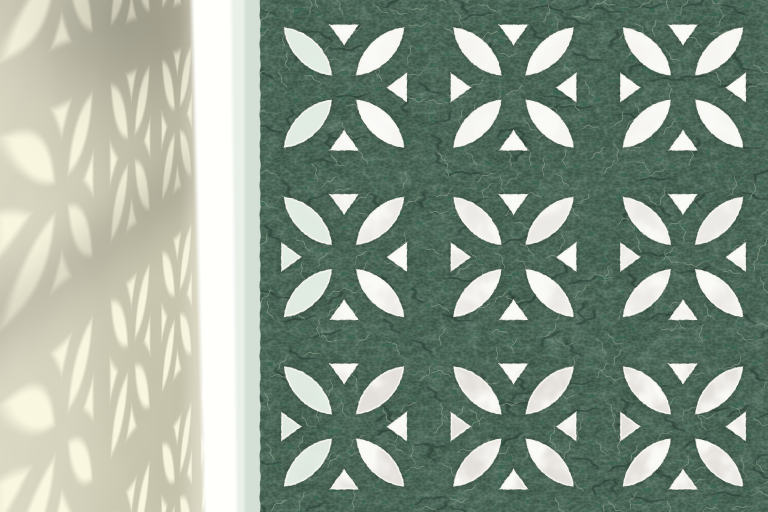
A Shadertoy shader for this pattern:

```glsl
const float PITCH = 0.331;

float hash(vec2 p) {
    vec3 h = fract(p.xyx * vec3(0.1031, 0.1030, 0.0973));
    h += dot(h, h.yzx + 33.33);
    return fract((h.x + h.y) * h.z);
}

// Distance to the nearest jittered cell point
float cellular(vec2 p) {
    vec2 id = floor(p);
    float nearest = 2.0;
    for (int j = -1; j <= 1; j++)
    for (int i = -1; i <= 1; i++) {
        vec2 n = id + vec2(i, j);
        vec2 point = n + vec2(hash(n), hash(n + 57.0));
        nearest = min(nearest, length(point - p));
    }
    return nearest;
}

float layeredSines(vec2 p) {
    float sum = 0.0, gain = 0.5;
    for (int i = 0; i < 4; i++) {
        sum += gain * sin(p.x + 1.7 * sin(p.y)) * cos(p.y - 1.3 * sin(p.x));
        p = mat2(1.5, 1.1, -1.1, 1.5) * p + 2.3;
        gain *= 0.6;
    }
    return sum;
}

// Loose curved hairs, one per occupied grid cell
float fibres(vec2 p, float scale, float width, float density) {
    vec2 g = p * scale, id = floor(g);
    float cover = 0.0;
    for (int j = -1; j <= 1; j++)
    for (int i = -1; i <= 1; i++) {
        vec2 n = id + vec2(i, j);
        float seed = hash(n + 11.0);
        vec2 r = g - n - vec2(hash(n + 3.0), hash(n + 29.0));
        float angle = 6.283 * hash(n + 71.0);
        r = mat2(cos(angle), -sin(angle), sin(angle), cos(angle)) * r;
        float bend = 2.4 * (hash(n + 91.0) - 0.5);
        float d = abs(r.y + bend * r.x * r.x + 0.04 * sin(14.0 * r.x)) / scale;
        float strand = smoothstep(2.0 * width, 0.3 * width, d) * smoothstep(0.5, 0.3, abs(r.x));
        cover = max(cover, strand * step(1.0 - density, seed));
    }
    return cover;
}

float leaf(vec2 p, float halfLength, float halfWidth) {
    float radius = (halfLength * halfLength + halfWidth * halfWidth) / (2.0 * halfWidth);
    return length(vec2(abs(p.x) + radius - halfWidth, p.y)) - radius;
}

float triangle(vec2 p, float apex, float base, float halfWidth) {
    vec2 normal = normalize(vec2(base - apex, halfWidth));
    return max(p.x - base, dot(vec2(abs(p.y), apex - p.x), normal));
}

// Four diagonal leaves with four triangles between them
float rosette(vec2 q, bool leftOpen) {
    vec2 a = abs(q), c = a - 0.0705;
    float d = leaf(vec2(c.x - c.y, c.x + c.y) * 0.7071, 0.0665, 0.0235);
    bool leftSector = q.x < 0.0 && a.x > a.y;
    if (leftOpen || !leftSector)
        d = min(d, triangle(vec2(max(a.x, a.y), min(a.x, a.y)), 0.083, 0.123, 0.029));
    return d;
}

vec3 wall(vec2 p) {
    float mottling = layeredSines(p * vec2(9.0, 5.0));
    vec3 color = mix(vec3(0.85, 0.84, 0.76), vec3(0.78, 0.77, 0.68), smoothstep(0.0, 0.35, p.x));
    float band = exp(-pow((p.y - 0.37 - 0.75 * p.x) / 0.09, 2.0));
    float corner = exp(-dot((p - vec2(0.25, 0.97)) * vec2(4.5, 5.5), (p - vec2(0.25, 0.97)) * vec2(4.5, 5.5)));
    color *= 1.0 - 0.10 * band - 0.20 * corner + 0.025 * mottling;

    // Sunlight through the screen, foreshortened and sheared
    float x = p.x - 0.1206;
    vec2 cell = vec2(7.34 * x + 17.0 * x * (p.x - 0.2568),
                     (p.y - 0.621 - 0.64 * x) / (0.467 - 0.47 * x));
    float d = rosette((fract(cell + 0.5) - 0.5) * PITCH, true);
    float light = smoothstep(0.008, -0.009, d) * (0.92 - 0.45 * band - 0.45 * corner);
    color = mix(color, vec3(0.99, 0.98, 0.89), light);
    return mix(color, vec3(0.95, 0.94, 0.88), 0.5 * smoothstep(0.345, 0.40, p.x));
}

vec3 felt(vec2 p) {
    float grain = cellular(p * vec2(125.0, 190.0)) - 0.45;
    float tufts = cellular(p * vec2(38.0, 65.0) + 0.5 * layeredSines(p * 40.0)) - 0.45;
    float clouds = layeredSines(p * vec2(15.0, 24.0));
    vec3 color = vec3(0.305, 0.413, 0.355) + 0.11 * grain + 0.10 * tufts + 0.025 * clouds;
    float fleck = smoothstep(0.72, 0.95, hash(floor(p * vec2(75.0, 130.0)))) * smoothstep(0.0, 0.25, tufts);
    color = mix(color, vec3(0.13, 0.36, 0.27), 0.45 * fleck);
    color = mix(color, vec3(0.15, 0.23, 0.20), 0.55 * fibres(p * vec2(0.7, 1.4), 17.0, 0.0022, 0.45));
    return mix(color, vec3(0.58, 0.65, 0.56), 0.55 * fibres(p + 4.0, 22.0, 0.0009, 0.55));
}

vec3 glass(vec2 p, vec2 id) {
    float haze = smoothstep(-0.35, 0.5, layeredSines(p * 17.0 + id)) * (1.0 - 0.4 * id.y);
    vec3 color = mix(vec3(0.98, 0.98, 0.97), vec3(0.87, 0.85, 0.83), 0.8 * max(haze, 0.0));
    return mix(color, vec3(0.87, 0.92, 0.88), 0.85 * smoothstep(0.650, 0.640, p.x));
}

void mainImage(out vec4 fragColor, in vec2 fragCoord) {
    vec2 p = fragCoord / iResolution.y;
    float aa = 0.8 / iResolution.y;

    // Wall, bright gap and window frame
    vec3 color = wall(p);
    float gapEdge = 0.402 - 0.025 * p.y;
    color = mix(color, vec3(1.0, 1.0, 0.99), smoothstep(gapEdge - 0.010, gapEdge + 0.004, p.x));
    float frameEdge = 0.463 - 0.011 * p.y;
    vec3 frame = mix(vec3(0.91, 0.94, 0.91), vec3(0.83, 0.88, 0.84), smoothstep(0.474, 0.482, p.x));
    color = mix(color, frame, smoothstep(frameEdge - 0.006, frameEdge + 0.006, p.x));

    // Felt screen with cut openings
    vec2 grid = (p - vec2(0.5065, 0.0015)) / PITCH;
    vec2 id = floor(grid);
    bool leftOpen = id.x > 0.5 || id.y < 1.5;
    float d = rosette((grid - id - 0.5) * PITCH, leftOpen) + 0.0012 * layeredSines(p * 190.0);
    vec3 cloth = felt(p) * (1.0 - 0.16 * exp(-max(d, 0.0) / 0.004));
    vec3 opening = mix(glass(p, id), vec3(0.97, 0.97, 0.94), smoothstep(-0.005, -0.001, d));
    vec3 screen = mix(opening, cloth, smoothstep(-aa, aa, d));
    float border = 0.508 + 0.0012 * sin(p.y * 160.0) * sin(p.y * 67.0);
    color = mix(color, screen, smoothstep(border - aa, border + aa, p.x));
    fragColor = vec4(color, 1.0);
}
```
